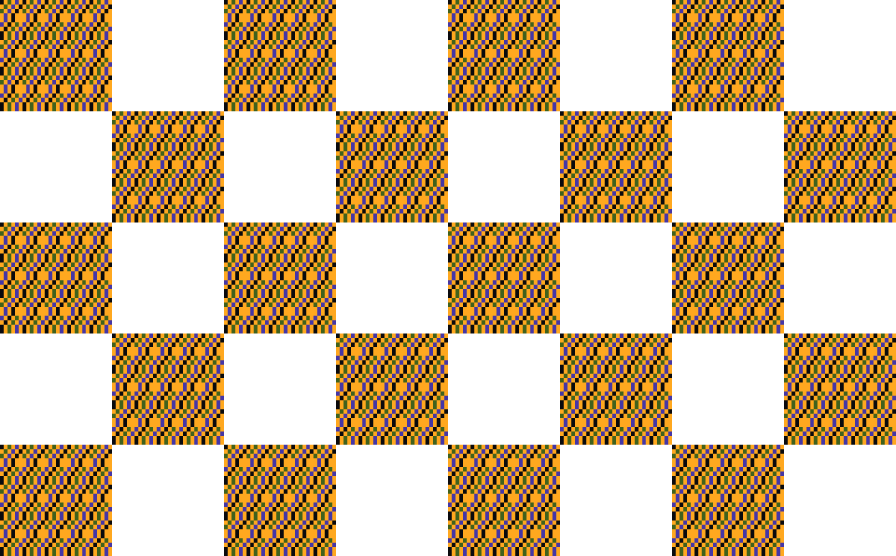
Give the GLSL for this pattern, as a Shadertoy shader.

```glsl
// Checkerboard of white squares and finely woven orange, black, green and violet squares.

const vec2 BOARD = vec2(8.0, 5.0);      // squares across and down
const vec2 THREADS = vec2(30.0, 25.0);  // woven blocks in one square
const int SAMPLES = 4;                  // smoothing samples per axis

const vec3 WHITE = vec3(1.0);
const vec3 ORANGE = vec3(1.0, 0.66, 0.12);
const vec3 BLACK = vec3(0.04, 0.04, 0.05);
const vec3 GREEN = vec3(0.25, 0.38, 0.11);
const vec3 VIOLET = vec3(0.27, 0.21, 0.65);

// Colour of one block: dark diagonals on orange, with a double-height step every four rows.
vec3 weave(vec2 block) {
    float band = floor(block.y / 4.0);
    float row = mod(block.y, 4.0);
    float shed = 3.0 * band + max(row - 1.0, 0.0);
    float diagonal = mod(block.x - shed, 6.0);

    // Alternate tall rows leave out the green, which widens the orange.
    bool openRow = row < 1.5 && mod(band, 2.0) > 0.5;
    if (mod(diagonal, 2.0) > 0.5) return ORANGE;
    if (diagonal < 1.0) return BLACK;
    if (diagonal < 3.0) return openRow ? ORANGE : GREEN;
    return VIOLET;
}

// Board colour at a canvas position from 0 to 1.
vec3 board(vec2 uv, vec2 squares, vec2 threads) {
    vec2 p = uv * squares;
    vec2 square = floor(p);
    bool woven = mod(square.x + square.y, 2.0) < 0.5;
    return woven ? weave(floor(fract(p) * threads)) : WHITE;
}

void mainImage(out vec4 fragColor, in vec2 fragCoord) {
    // Average a small grid of samples across the pixel to smooth every edge.
    vec3 sum = vec3(0.0);
    for (int y = 0; y < SAMPLES; y++) {
        for (int x = 0; x < SAMPLES; x++) {
            vec2 offset = (vec2(x, y) + 0.5) / float(SAMPLES) - 0.5;
            sum += board((fragCoord + offset) / iResolution.xy, BOARD, THREADS);
        }
    }
    fragColor = vec4(sum / float(SAMPLES * SAMPLES), 1.0);
}
```
